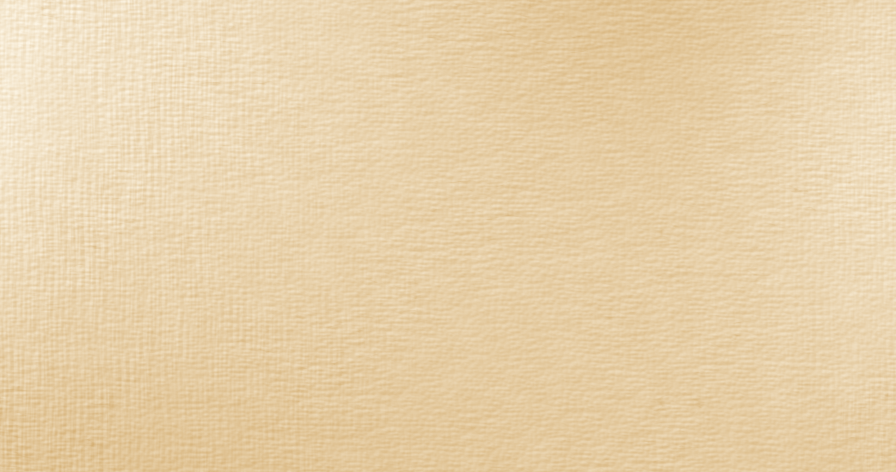
Write a WebGL 1 fragment shader that draws this texture.

```glsl
precision highp float;
// Warm cream laid paper: a soft uneven glow over fine embossed linen threads.
// Stretched cellular noise gives the thread relief, lit from the upper left;
// layered sines bend the threads and vary their strength in patches.

#define SHADE_COLOR vec3(0.850, 0.715, 0.500)
#define LIGHT_COLOR vec3(0.970, 0.925, 0.840)
#define BASE_TONE 0.44
#define WEFT_CELL vec2(0.055, 0.0090)
#define WARP_CELL vec2(0.0095, 0.120)
#define TOOTH_CELL vec2(0.0130, 0.0095)
#define WEFT_DEPTH 0.27
#define WARP_DEPTH 0.25
#define TOOTH_DEPTH 0.22
#define CREASE_DEPTH 0.20
#define MOTTLE_DEPTH 0.10

uniform vec2 u_resolution;

vec2 hash2(vec2 cell) {
  vec3 q = fract(cell.xyx * vec3(0.1031, 0.1030, 0.0973));
  q += dot(q, q.yzx + 33.33);
  return fract((q.xx + q.yz) * q.zy);
}

// Distance to the nearest scattered point, in cell units
float cellular(vec2 p) {
  vec2 cell = floor(p);
  vec2 local = fract(p);
  float nearest = 4.0;
  for (int j = -1; j <= 1; j++) {
    for (int i = -1; i <= 1; i++) {
      vec2 offset = vec2(float(i), float(j));
      vec2 d = offset + hash2(cell + offset) - local;
      nearest = min(nearest, dot(d, d));
    }
  }
  return sqrt(nearest);
}

// Slope of the cellular height field along the light direction
float relief(vec2 p, vec2 cellSize, vec2 seed) {
  vec2 towardLight = vec2(-0.0016, 0.0020);
  vec2 a = (p + towardLight) / cellSize + seed;
  vec2 b = (p - towardLight) / cellSize + seed;
  return cellular(a) - cellular(b);
}

// Smooth patches in the range 0 to 1
float patches(vec2 p) {
  float s = sin(p.x * 9.0 + 2.0 * sin(p.y * 5.0 + 1.0));
  s += sin(p.y * 13.0 - p.x * 4.0 + 1.5 * sin(p.x * 11.0));
  s += 0.7 * sin(p.x * 31.0 + 2.0 * sin(p.y * 17.0));
  return 0.5 + s / 5.4;
}

float glow(vec2 uv, vec2 center, vec2 radius) {
  vec2 d = (uv - center) / radius;
  return exp(-dot(d, d));
}

// Broad light and shade across the sheet
float sheetTone(vec2 uv) {
  float tone = BASE_TONE;
  tone += 0.42 * glow(uv, vec2(0.00, 0.98), vec2(0.38, 0.55));
  tone += 0.13 * glow(uv, vec2(0.00, 0.72), vec2(0.05, 0.42));
  tone += 0.30 * glow(uv, vec2(1.00, 0.72), vec2(0.16, 0.50));
  tone -= 0.20 * glow(uv, vec2(0.72, 1.05), vec2(0.20, 0.32));
  tone -= 0.19 * glow(uv, vec2(0.12, 0.00), vec2(0.50, 0.26));
  tone -= 0.08 * glow(uv, vec2(0.98, 0.00), vec2(0.22, 0.16));
  return tone;
}

void main() {
  vec2 uv = gl_FragCoord.xy / u_resolution;
  vec2 p = gl_FragCoord.xy / u_resolution.y;
  float patchy = patches(p);

  // Slightly bent thread directions
  vec2 bent = p;
  bent.x += 0.0012 * sin(p.y * 23.0 + p.x * 7.0);
  bent.y += 0.0014 * sin(p.x * 19.0 + p.y * 5.0);

  // Upright threads show most toward the left and right edges
  float edge = 1.0 - smoothstep(0.10, 0.55, uv.x);
  edge += 0.5 * smoothstep(0.82, 1.0, uv.x);
  float warp = WARP_DEPTH * (0.2 + edge) * (0.6 + 0.7 * patchy);
  float weft = WEFT_DEPTH * (0.55 + 0.8 * patchy);

  float grain = weft * relief(bent, WEFT_CELL, vec2(17.0, 5.0));
  grain += warp * relief(bent, WARP_CELL, vec2(41.0, 29.0));
  grain += TOOTH_DEPTH * relief(p, TOOTH_CELL, vec2(73.0, 11.0));

  // Sparse short creases between the cross threads
  float gap = cellular(bent / vec2(0.040, 0.011) + 90.0);
  float crease = smoothstep(0.72, 0.98, gap) * smoothstep(0.35, 0.8, patchy);

  float mottle = cellular(p / vec2(0.075, 0.050) + 60.0) - 0.5;
  float tone = sheetTone(uv) + grain - CREASE_DEPTH * crease;
  tone += MOTTLE_DEPTH * mottle;

  gl_FragColor = vec4(mix(SHADE_COLOR, LIGHT_COLOR, clamp(tone, -0.3, 1.15)), 1.0);
}
```
